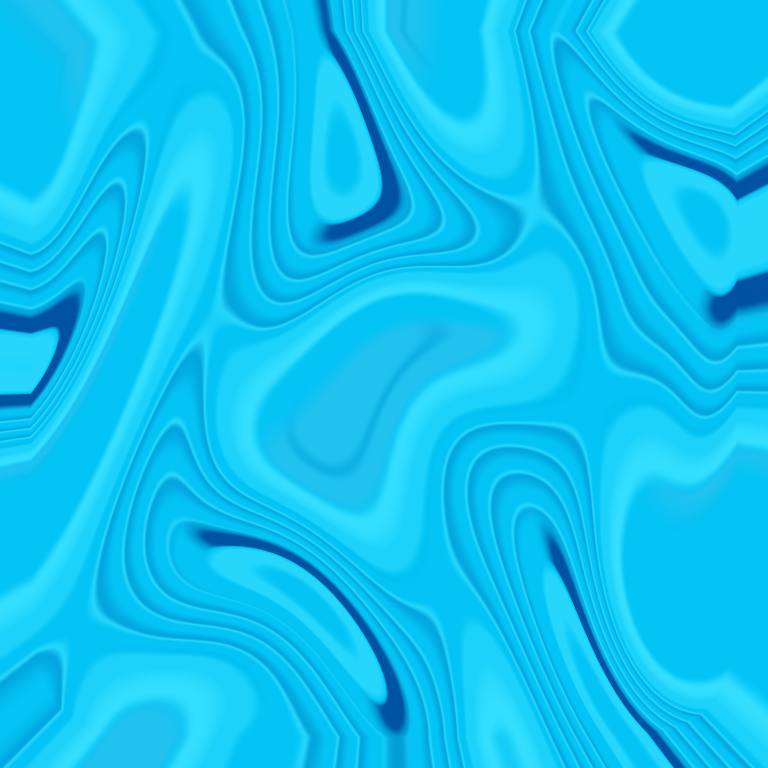
A Shadertoy shader for this background:

```glsl
float hash(float n) {
    return fract(sin(n * 12.9898) * 43758.5453);
}

// Soft bump of height 1 around a centre
float bump(float x, float centre, float halfWidth) {
    return 1.0 - smoothstep(0.0, halfWidth, abs(x - centre));
}

// Alternating shears fold the plane, mostly along the vertical
vec2 fold(vec2 p) {
    for (float i = 0.0; i < 2.0; i++) {
        float k = 0.6 + 0.22 * i;
        p.y += 1.6 * sin(k * p.x + 6.283 * hash(i + 5.0));
        p.x += 0.9 * sin(k * 1.1 * p.y + 6.283 * hash(i + 1.0));
    }
    return p;
}

void mainImage(out vec4 fragColor, in vec2 fragCoord) {
    vec2 uv = (fragCoord - 0.5 * iResolution.xy) / min(iResolution.x, iResolution.y);

    // Near the border the field is stretched into outward rays
    vec2 u4 = uv * uv * uv * uv;
    float reach = pow(dot(u4, u4) + 1e-9, 0.125);
    uv *= min(1.0, 0.46 / reach);

    vec2 p = fold(uv * vec2(14.0, 10.5) + vec2(0.6, 1.9));
    float height = 0.5 * (sin(p.x) + sin(p.y));
    float patches = 0.5 + 0.5 * sin(0.5 * p.x - 0.7 * p.y + 1.0);

    vec3 cyan = vec3(0.01, 0.77, 0.96);
    vec3 pale = vec3(0.2, 0.87, 0.995);
    vec3 shade = vec3(0.01, 0.65, 0.87);
    vec3 col = cyan;

    // Contour ridges: a shadow ending in a thin lit edge
    float level = height * 5.0 + 0.4 * patches;
    float s = fract(level);
    float soft = clamp(fwidth(level), 0.05, 0.3);
    float shadow = smoothstep(0.4, 0.9, s) * (1.0 - smoothstep(1.0 - soft, 1.0, s));
    float edge = bump(abs(fract(level + 0.5) - 0.5), 0.0, 0.08 + soft);
    float slopes = smoothstep(-0.72, -0.62, height) * (1.0 - smoothstep(0.0, 0.08, height));
    col = mix(col, shade, shadow * slopes);
    col = mix(col, pale, edge * slopes * 0.65);

    // Glowing rim around each raised plateau, brightest on its inner side
    float rim = smoothstep(0.05, 0.4, height) * (1.0 - smoothstep(0.43, 0.56, height));
    rim = max(rim, 0.55 * smoothstep(0.06, 0.12, height) * (1.0 - smoothstep(0.4, 0.56, height)));
    col = mix(col, pale, rim);

    // Plateau tint and occasional inner crease
    float plateau = smoothstep(0.46, 0.6, height);
    col = mix(col, vec3(0.13, 0.76, 0.94), plateau * smoothstep(0.5, 0.75, patches));
    col = mix(col, shade, bump(height, 0.78, 0.07) * smoothstep(0.45, 0.9, patches) * 0.6);

    // Pale pools on the valley floors
    float pool = smoothstep(-0.83, -0.87, height) * smoothstep(-0.98, -0.93, height);
    col = mix(col, pale, pool * 0.75);

    // Deep strokes along one flank: fading outwards, crisp towards the floor
    float flank = smoothstep(-0.3, 0.4, cos(p.x) + 0.4 * cos(p.y));
    float stroke = flank * smoothstep(-0.62, -0.78, height) * smoothstep(-0.845, -0.815, height);
    col = mix(col, vec3(0.01, 0.6, 0.83), smoothstep(0.0, 0.45, stroke));
    col = mix(col, vec3(0.0, 0.32, 0.64), smoothstep(0.35, 0.8, stroke));

    fragColor = vec4(col, 1.0);
}
```
